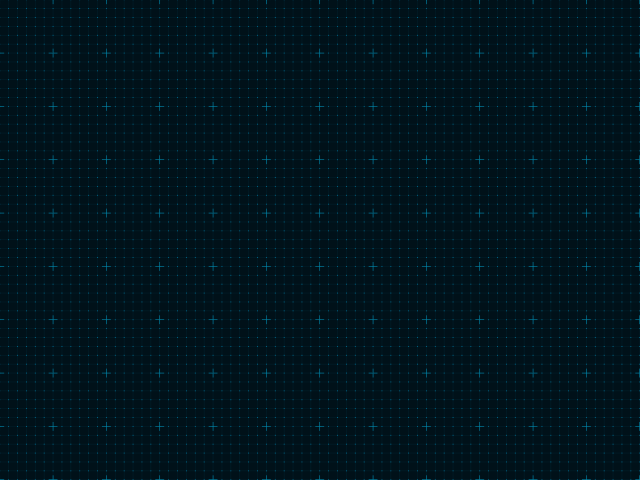
Reproduce this pattern procedurally as a WebGL 2 fragment shader.

```glsl
#version 300 es
precision highp float;
// A dark technical grid: faint hairlines, a small dot on every crossing and a
// thin plus at each corner of the larger cells. Every mark is a box whose
// coverage of the pixel is computed exactly, so it stays smooth at any size.

uniform vec2 u_resolution;
out vec4 fragColor;

// Layout: whole numbers of repeats, so the canvas tiles
const vec2 CELLS = vec2(12.0, 9.0);
const float DOTS_PER_CELL = 6.0;
const vec2 GRID_SHIFT = vec2(-0.005, 0.005);

// Sizes, as fractions of a cell
const float LINE_HALF_WIDTH = 0.0052;
const float DOT_HALF_WIDTH = 0.0078;
const float PLUS_HALF_WIDTH = 0.0052;
const float PLUS_ARM = 0.083;

// Colours
const vec3 BACKGROUND = vec3(0.0, 0.068, 0.098);
const vec3 LINE_COLOR = vec3(0.0, 0.115, 0.165);
const vec3 DOT_COLOR = vec3(0.0, 0.50, 0.66);
const vec3 PLUS_COLOR = vec3(0.0, 0.56, 0.71);

// Signed offset to the nearest multiple of the period
vec2 nearestOffset(vec2 p, float period) {
    return (fract(p / period + 0.5) - 0.5) * period;
}

// Share of the pixel, per axis, that lies within halfSize of the centre
vec2 boxCoverage(vec2 offset, vec2 halfSize, vec2 pixel) {
    vec2 high = min(offset + 0.5 * pixel, halfSize);
    vec2 low = max(offset - 0.5 * pixel, -halfSize);
    return clamp((high - low) / pixel, 0.0, 1.0);
}

float boxMask(vec2 offset, vec2 halfSize, vec2 pixel) {
    vec2 c = boxCoverage(offset, halfSize, pixel);
    return c.x * c.y;
}

void main() {
    vec2 pixel = CELLS / u_resolution;
    vec2 p = gl_FragCoord.xy * pixel - GRID_SHIFT;
    vec2 toDot = nearestOffset(p, 1.0 / DOTS_PER_CELL);
    vec2 toPlus = nearestOffset(p, 1.0);

    // Hairlines in both directions
    vec2 lines = boxCoverage(toDot, vec2(LINE_HALF_WIDTH), pixel);
    vec3 color = mix(BACKGROUND, LINE_COLOR, max(lines.x, lines.y));

    // Dots on the crossings
    float dots = boxMask(toDot, vec2(DOT_HALF_WIDTH), pixel);
    color = mix(color, DOT_COLOR, dots);

    // Plus marks on the cell corners
    float across = boxMask(toPlus, vec2(PLUS_ARM, PLUS_HALF_WIDTH), pixel);
    float upright = boxMask(toPlus, vec2(PLUS_HALF_WIDTH, PLUS_ARM), pixel);
    color = mix(color, PLUS_COLOR, max(across, upright));

    fragColor = vec4(color, 1.0);
}
```
